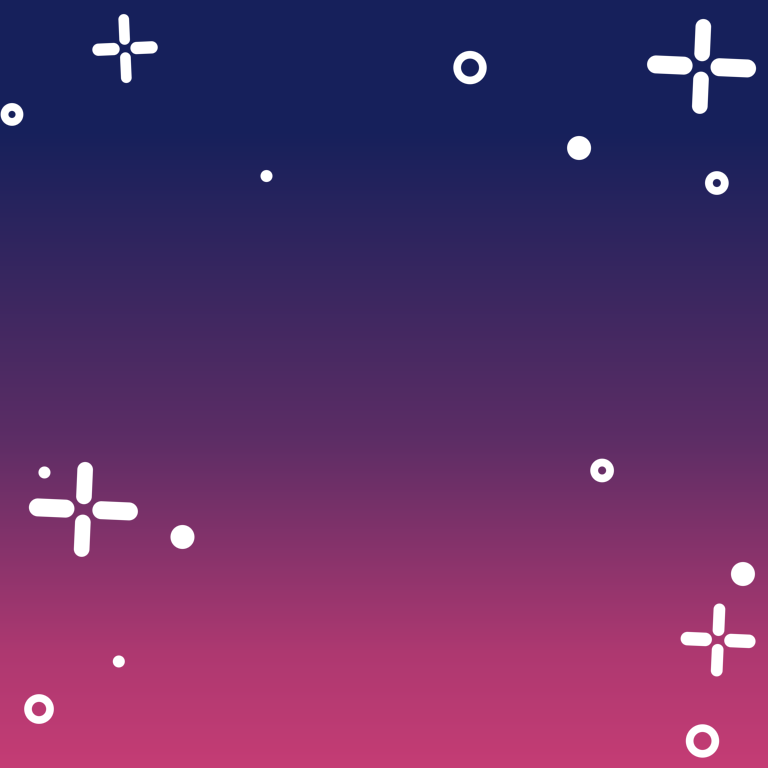
A WebGL 1 fragment shader for this background:

```glsl
precision highp float;

// Dusk sky: a vertical night-to-rose gradient under white dots, rings and
// four-armed sparkles. Each shape is a signed distance, merged by min() and
// filled once with a smooth edge.

#define NIGHT vec3(0.085, 0.125, 0.355)
#define VIOLET vec3(0.360, 0.175, 0.395)
#define ROSE vec3(0.680, 0.220, 0.440)
#define PINK vec3(0.770, 0.235, 0.455)
#define STAR_WHITE vec3(1.0)
#define TILT 0.044
#define SMALL_DOT 0.0078
#define LARGE_DOT 0.0156

uniform vec2 u_resolution;

// Sky colour by height: 0 at the bottom, 1 at the top
vec3 skyColor(float height) {
  vec3 color = mix(PINK, ROSE, clamp(height / 0.15, 0.0, 1.0));
  color = mix(color, VIOLET, clamp((height - 0.15) / 0.28, 0.0, 1.0));
  return mix(color, NIGHT, clamp((height - 0.43) / 0.40, 0.0, 1.0));
}

float dotShape(vec2 p, float radius) {
  return length(p) - radius;
}

float ringShape(vec2 p, float outer, float hole) {
  float r = length(p);
  return max(r - outer, hole - r);
}

// Rounded bar along +x, from its near tip to its far tip
float armShape(vec2 p, float near, float far, float radius) {
  float along = clamp(p.x, near + radius, far - radius);
  return length(p - vec2(along, 0.0)) - radius;
}

// Four arms around an open centre; mirroring draws opposite arms together
float sparkleShape(vec2 p, vec2 reach, float thickness, float tilt) {
  float c = cos(tilt);
  float s = sin(tilt);
  p = abs(vec2(c * p.x - s * p.y, s * p.x + c * p.y));
  float across = armShape(p, 0.165 * reach.x, reach.x, thickness);
  float upright = armShape(p.yx, 0.11 * reach.y, reach.y, 0.87 * thickness);
  return min(across, upright);
}

float dots(vec2 p) {
  float d = dotShape(p - vec2(0.754, 0.8073), LARGE_DOT);
  d = min(d, dotShape(p - vec2(0.2376, 0.3008), LARGE_DOT));
  d = min(d, dotShape(p - vec2(0.9674, 0.2526), LARGE_DOT));
  d = min(d, dotShape(p - vec2(0.347, 0.7708), SMALL_DOT));
  d = min(d, dotShape(p - vec2(0.0579, 0.3848), SMALL_DOT));
  return min(d, dotShape(p - vec2(0.1547, 0.1387), SMALL_DOT));
}

float rings(vec2 p) {
  float d = ringShape(p - vec2(0.612, 0.912), 0.0217, 0.0117);
  d = min(d, ringShape(p - vec2(0.9147, 0.0352), 0.0217, 0.0117));
  d = min(d, ringShape(p - vec2(0.0508, 0.0768), 0.0193, 0.0093));
  d = min(d, ringShape(p - vec2(0.0156, 0.851), 0.0148, 0.0046));
  d = min(d, ringShape(p - vec2(0.9334, 0.7617), 0.0154, 0.0052));
  return min(d, ringShape(p - vec2(0.784, 0.3874), 0.0154, 0.0052));
}

float sparkles(vec2 p) {
  vec2 largeReach = vec2(0.071, 0.0618);
  float d = sparkleShape(p - vec2(0.9135, 0.9135), largeReach, 0.0117, TILT);
  d = min(d, sparkleShape(p - vec2(0.1086, 0.3367), largeReach, 0.0117, TILT));
  d = min(d, sparkleShape(p - vec2(0.935, 0.1667), vec2(0.0488, 0.0475), 0.0088, TILT));
  return min(d, sparkleShape(p - vec2(0.1628, 0.9368), vec2(0.0426, 0.0449), 0.008, -TILT));
}

void main() {
  vec2 p = gl_FragCoord.xy / u_resolution;
  float edge = 0.75 / min(u_resolution.x, u_resolution.y);

  float shape = min(dots(p), min(rings(p), sparkles(p)));
  float coverage = 1.0 - smoothstep(-edge, edge, shape);
  gl_FragColor = vec4(mix(skyColor(p.y), STAR_WHITE, coverage), 1.0);
}
```
